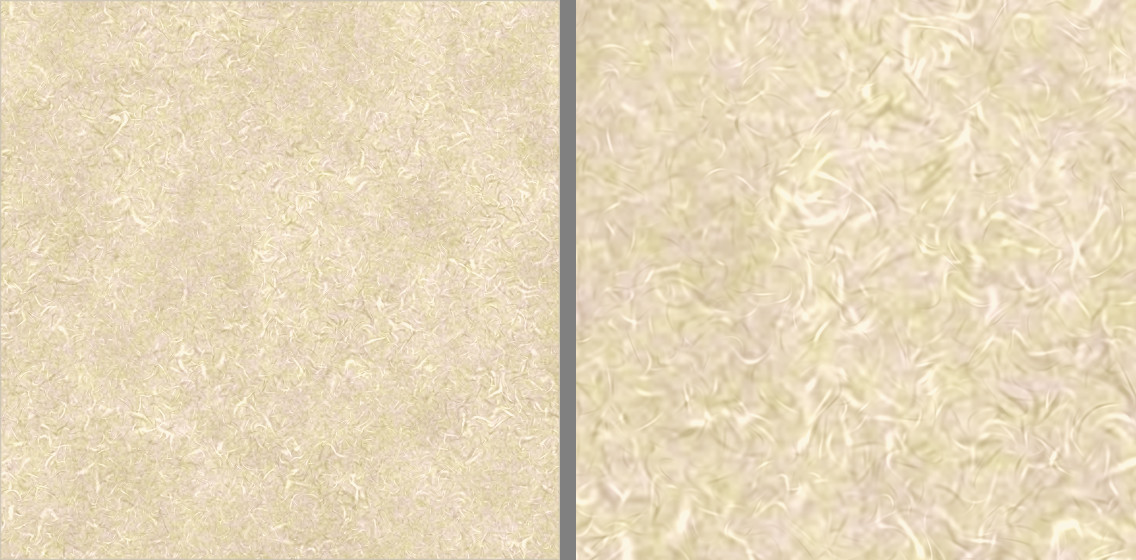
Left: the whole. Right: its middle third, enlarged.
Reproduce this texture procedurally as a Shadertoy shader.

```glsl
vec3 hash3(vec2 cell) {
    vec3 q = fract(cell.xyx * vec3(0.1031, 0.1030, 0.0973));
    q += dot(q, q.yxz + 33.33);
    return fract((q.xxy + q.yzz) * q.zyx);
}

// Smooth cell noise, centred on zero
float grain(vec2 p) {
    vec2 cell = floor(p), f = fract(p);
    f = f * f * (3.0 - 2.0 * f);
    float low = mix(hash3(cell).x, hash3(cell + vec2(1, 0)).x, f.x);
    float high = mix(hash3(cell + vec2(0, 1)).x, hash3(cell + vec2(1, 1)).x, f.x);
    return mix(low, high, f.y) - 0.5;
}

// Two bent, randomly turned slivers per cell, each with a shaded rim
float flakes(vec2 p, float width) {
    vec2 cell = floor(p);
    float sum = 0.0;
    for (int i = 0; i < 18; i++) {
        vec2 id = cell + vec2(i % 3 - 1, (i / 3) % 3 - 1);
        vec2 seed = id + float(i / 9) * vec2(157.0, 311.0);
        vec3 place = hash3(seed + 17.0);
        vec3 form = hash3(seed + 523.0);
        float angle = 6.2832 * place.z;
        float c = cos(angle), s = sin(angle);
        vec2 q = mat2(c, -s, s, c) * (p - id - place.xy);
        q.y += (form.x - 0.5) * 1.8 * q.x * q.x;
        q /= vec2(mix(0.25, 0.5, form.y), width * mix(0.6, 1.4, place.x));
        sum += mix(-0.7, 1.5, form.z * form.z) * exp(-dot(q, q)) * cos(2.0 * q.y);
    }
    return sum;
}

void mainImage(out vec4 fragColor, in vec2 fragCoord) {
    vec2 uv = fragCoord / iResolution.xy;

    // Gentle warp curls the slivers
    vec2 p = uv + 0.004 * sin(uv.yx * vec2(71.0, 83.0) + 2.0 * sin(uv * 47.0));
    p += 0.0015 * sin(p.yx * vec2(213.0, 187.0) + 1.7);

    // Soft clouds, clustered flakes and fine grain
    float cloud = grain(uv * 8.0 + 3.0) + grain(uv * 21.0 + 40.0);
    float cluster = clamp(1.0 + 1.6 * grain(uv * 11.0 + 70.0) + 0.6 * cloud, 0.35, 1.8);
    float tone = 1.2 * cloud + 0.4 * (uv.y - 0.5) - 0.2 * (uv.x - 0.5);
    tone += 2.3 * cluster * flakes(p * 27.0, 0.13);
    tone += 2.4 * cluster * flakes(p * 45.0 + 9.3, 0.13);
    tone += 2.2 * flakes(p * 78.0 + 31.7, 0.15);
    tone += 2.3 * grain(uv * 270.0) + 0.9 * grain(uv * 140.0 + 11.0);

    // Cream ramp with rosy and yellow flecks
    float tint = grain(uv * 110.0 + 200.0) + grain(uv * 48.0 + 90.0);
    vec3 color = vec3(0.911, 0.851, 0.734) + tone * vec3(0.034, 0.037, 0.045);
    color += tint * vec3(0.014, -0.004, 0.065);
    color = clamp(color, vec3(0.79, 0.73, 0.57), vec3(0.985, 0.965, 0.895));

    // Thin grey rim
    vec2 edge = min(uv, 1.0 - uv);
    float rim = 1.0 - smoothstep(0.001, 0.0035, min(edge.x, edge.y));
    color = mix(color, vec3(0.79, 0.76, 0.70), 0.8 * rim);

    fragColor = vec4(color, 1.0);
}
```
